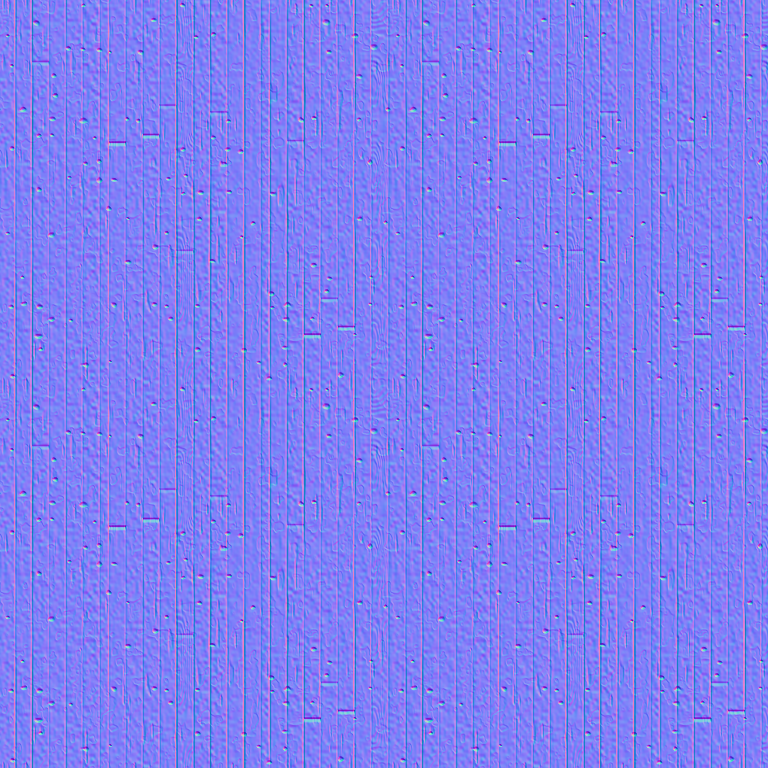
Reproduce this texture map procedurally as a three.js fragment shader.

```glsl
// Tangent-space normal map of narrow weathered wooden planks, tiled about two by two.
varying vec2 vUv;

float hash(vec2 p) {
  vec3 q = fract(p.xyx * 0.1031);
  q += dot(q, q.yzx + 33.33);
  return fract((q.x + q.y) * q.z);
}

// Value noise that wraps after "cells" lattice steps.
float noise(vec2 t, vec2 cells, float seed) {
  vec2 p = t * cells, f = fract(p);
  vec2 a = mod(floor(p), cells), b = mod(a + 1.0, cells);
  f = f * f * (3.0 - 2.0 * f);
  a += seed;
  b += seed;
  return mix(mix(hash(a), hash(vec2(b.x, a.y)), f.x),
             mix(hash(vec2(a.x, b.y)), hash(b), f.x), f.y);
}

// Small ragged holes, at most one per cell; returns depth from 0 to 1.
float pits(vec2 t, float ragged) {
  vec2 cell = floor(t * 27.0);
  vec2 centre = 0.3 + 0.4 * vec2(hash(cell + 11.0), hash(cell + 47.0));
  float radius = mix(0.09, 0.2, hash(cell + 83.0));
  float d = length((fract(t * 27.0) - centre) * vec2(0.8, 1.15)) * (0.6 + 0.8 * ragged);
  return step(0.87, hash(cell + 120.0)) * (1.0 - smoothstep(radius * 0.3, radius, d));
}

// Surface height, in 1/512 of the canvas.
float height(vec2 uv) {
  vec2 t = fract((uv - vec2(0.0417, 0.0)) / vec2(0.508, 0.5));

  // 24 planks per tile; planks 4 and 14 are narrow.
  float s = t.x * 23.08;
  s += 0.46 * step(4.54, s) + 0.46 * step(14.08, s);
  float plank = min(floor(s), 23.0), across = s - plank;
  float width = mod(plank, 10.0) == 4.0 ? 0.54 : 1.0;
  float group = mod(plank, 12.0);

  // Weathered grain: fine lumps, broad lumps and long fibres.
  float lumps = noise(t, vec2(128.0, 104.0), 5.0);
  float broad = noise(t, vec2(58.0, 40.0), 150.0);
  float fibres = noise(t, vec2(136.0, 12.0), 260.0);
  float rough = mix(0.35, 0.85, hash(vec2(plank, 9.0)));
  float h = rough * lumps + 0.5 * broad + 0.25 * fibres;

  // Ragged flakes, thin cracks along the grain, and holes.
  h -= 0.45 * smoothstep(0.72, 0.9, broad * 0.8 + lumps * 0.35);
  h -= 0.8 * smoothstep(0.78, 0.95, fibres) * smoothstep(0.35, 0.65, broad);
  h -= 1.5 * pits(t, lumps);

  // Curved growth rings on two planks.
  if (group == 9.0) {
    h += 0.13 * sin(60.0 * noise(t, vec2(24.0, 9.0), 330.0) + 2.0 * lumps);
  }

  // Each plank side drops into its seam by its own uneven amount.
  float leftLip = pow(hash(vec2(plank, 31.0)), 3.0);
  float rightLip = pow(hash(vec2(plank, 67.0)), 3.0);
  if (mod(plank, 13.0) == 10.0) rightLip = 1.0;
  float wear = noise(vec2(plank / 24.0, t.y), vec2(24.0, 9.0), 410.0);
  float lip = across < width * 0.5 ? leftLip : rightLip;
  float edge = min(across, width - across) * 11.27;
  h -= (0.25 + 0.3 * lumps + 1.5 * lip * smoothstep(0.2, 0.8, wear + 0.2 * lip))
     * (1.0 - smoothstep(0.0, 0.85, edge));

  // Butt joints, steep above and shallow below: four deep, some faint.
  bool deep = group == 5.0 || group == 7.0;
  float jointY = deep ? 0.628 + 0.01 * (group - 5.0) - 0.5 * floor(plank / 12.0)
                      : hash(vec2(plank, 101.0));
  float depth = deep ? 1.4 : 0.6 * step(0.7, hash(vec2(plank, 139.0)));
  float along = (fract(t.y - jointY + 0.5) - 0.5) * 256.0;
  return h - depth * (1.0 - smoothstep(0.0, 0.9, along)) * smoothstep(-2.5, 0.0, along);
}

void main() {
  // Central differences over about one unit also soften the edges.
  vec2 e = vec2(0.5 / 512.0, 0.0);
  vec2 slope = vec2(height(vUv + e.xy) - height(vUv - e.xy),
                    height(vUv + e.yx) - height(vUv - e.yx));
  vec3 normal = normalize(vec3(-slope, 1.0));
  // Unresolved roughness shortens the averaged normal.
  normal.z *= 0.95;
  gl_FragColor = vec4(0.5 + 0.5 * normal, 1.0);
}
```
